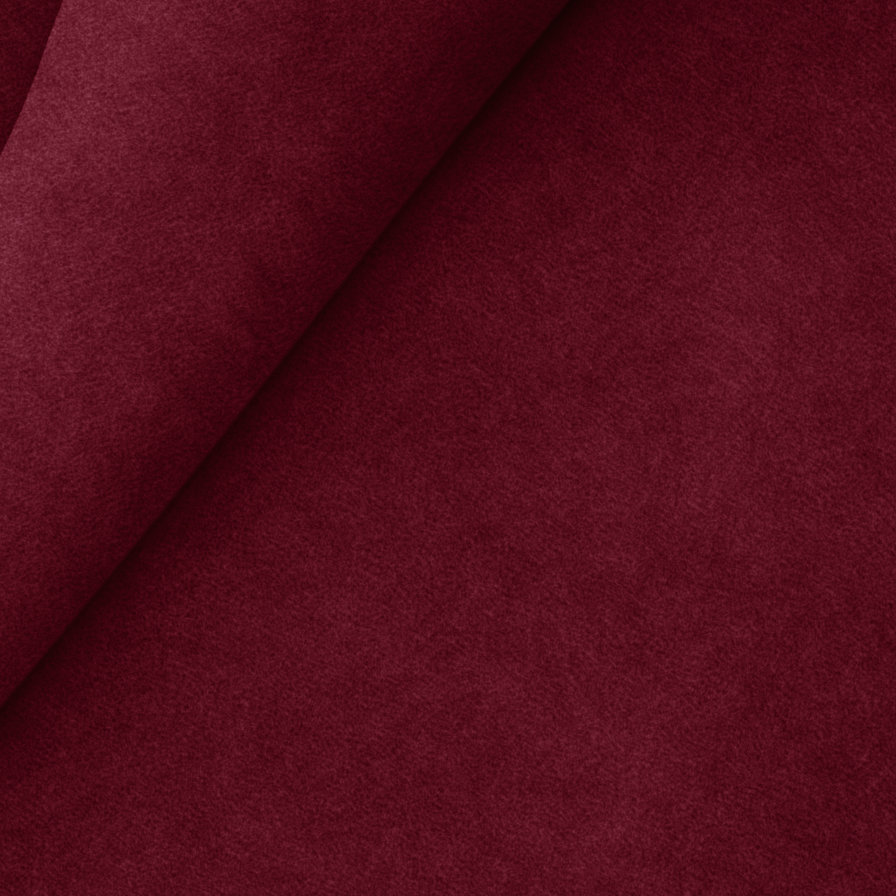
Give the GLSL for this texture, as a Shadertoy shader.

```glsl
vec2 hash2(vec2 cell) {
    vec2 q = vec2(dot(cell, vec2(127.1, 311.7)), dot(cell, vec2(269.5, 183.3)));
    return fract(sin(q) * 43758.55);
}

// Distance to the nearest scattered point, centred near zero
float cellular(vec2 p) {
    vec2 cell = floor(p), local = fract(p);
    float nearest = 4.0;
    for (int y = -1; y <= 1; y++) {
        for (int x = -1; x <= 1; x++) {
            vec2 offset = vec2(x, y);
            vec2 delta = offset + hash2(cell + offset) - local;
            nearest = min(nearest, dot(delta, delta));
        }
    }
    return sqrt(nearest) - 0.48;
}

vec2 rotate(vec2 p, float angle) {
    float c = cos(angle), s = sin(angle);
    return vec2(c * p.x - s * p.y, s * p.x + c * p.y);
}

// Signed distance to a line y = height + slope * x, positive above it
float lineDistance(vec2 p, float height, float slope) {
    return (p.y - height - slope * p.x) / sqrt(1.0 + slope * slope);
}

float glow(vec2 p, vec2 centre, vec2 radius) {
    vec2 q = (p - centre) / radius;
    return exp(-dot(q, q));
}

// Wavy displacement that keeps the pile from looking gridded
vec2 warp(vec2 p, float frequency, float amount) {
    vec2 q = p * frequency;
    return p + amount * vec2(sin(q.y + 1.7 * sin(q.x * 0.6)),
                             sin(q.x * 1.1 + 1.3 * sin(q.y * 0.7)));
}

// Brushed clouds, from broad patches down to small flecks
float mottling(vec2 p) {
    vec2 q = rotate(warp(p, 19.0, 0.02), 0.5);
    float sum = 0.0, weight = 0.025, frequency = 11.0, side = 1.0;
    for (int i = 0; i < 5; i++) {
        sum += side * weight * cellular(q * frequency * vec2(0.8, 1.2));
        q = rotate(q, 1.1) + 3.7;
        frequency *= 1.8;
        weight *= 1.12;
        side = -side;
    }
    return sum;
}

// Fibre ridges broken by bright and dark specks, over faint woven rows
float pile(vec2 p, float angle) {
    vec2 q = rotate(warp(p, 75.0, 0.002), angle);
    float fibres = 0.075 * cellular(q * vec2(150.0, 220.0));
    float lightSpecks = -0.080 * cellular(rotate(q, 0.9) * vec2(230.0, 290.0) + 7.3);
    float darkSpecks = 0.080 * cellular(rotate(q, 2.1) * 340.0 + 3.1);
    float rows = 0.010 * sin(q.y * 760.0 + 2.0 * sin(q.x * 90.0));
    return fibres + lightSpecks + darkSpecks + rows;
}

float flatTone(vec2 p, float foldDistance) {
    float away = max(-foldDistance, 0.0);
    float tone = 0.347 - 0.120 * exp(-away / 0.028) - 0.110 * exp(-away / 0.10);
    tone -= 0.050 * smoothstep(0.70, 1.05, p.y);
    tone -= 0.030 * glow(p, vec2(1.0, 0.0), vec2(0.22, 0.3));
    tone += 0.038 * glow(p, vec2(0.83, 0.66), vec2(0.08, 0.09));
    tone += 0.028 * glow(p, vec2(0.77, 0.48), vec2(0.13, 0.10));
    tone += 0.026 * glow(p, vec2(0.67, 0.16), vec2(0.11, 0.16));
    tone += 0.020 * glow(p, vec2(0.35, 0.32), vec2(0.17, 0.10));
    return tone;
}

float rollTone(vec2 p, float foldDistance) {
    float tone = mix(0.235, 0.355, smoothstep(-0.01, 0.14, foldDistance));
    tone += 0.085 * smoothstep(0.16, 0.40, foldDistance);
    tone -= 0.060 * smoothstep(0.08, 0.45, p.x) * smoothstep(0.6, 1.0, p.y);
    tone += 0.040 * glow(p, vec2(0.0, 0.62), vec2(0.12, 0.14));
    return tone;
}

// Burgundy that turns pale and dusty as it catches light
vec3 velvetColor(float tone) {
    float sheen = max(tone - 0.19, 0.0);
    sheen *= sheen;
    return vec3(tone, 0.01 + 2.0 * sheen, 0.017 + 0.29 * max(tone - 0.12, 0.0) + 1.45 * sheen);
}

void mainImage(out vec4 fragColor, in vec2 fragCoord) {
    vec2 p = fragCoord / iResolution.xy;
    float edge = 1.2 / iResolution.y;

    // Lower fold and far rim of the roll
    float fold = lineDistance(p, 0.21, 1.238) + 0.003 * sin(p.x * 9.0);
    float rim = lineDistance(p, 0.824, 2.42) + 0.002 * sin(p.y * 30.0);
    float onRoll = smoothstep(-edge - 0.002, edge + 0.002, fold);
    float behind = smoothstep(-edge, edge, rim);

    // Light on the three cloth layers
    float tone = mix(flatTone(p, fold), rollTone(p, fold), onRoll);
    float backTone = 0.290 - 0.05 * exp(-max(rim, 0.0) / 0.02);
    tone = mix(tone, backTone, behind);

    // Surface relief fades in deep shade
    float relief = mottling(p) + pile(p, mix(0.55, -0.35, onRoll));
    tone += relief * smoothstep(0.02, 0.34, tone);

    fragColor = vec4(velvetColor(max(tone, 0.08)), 1.0);
}
```
